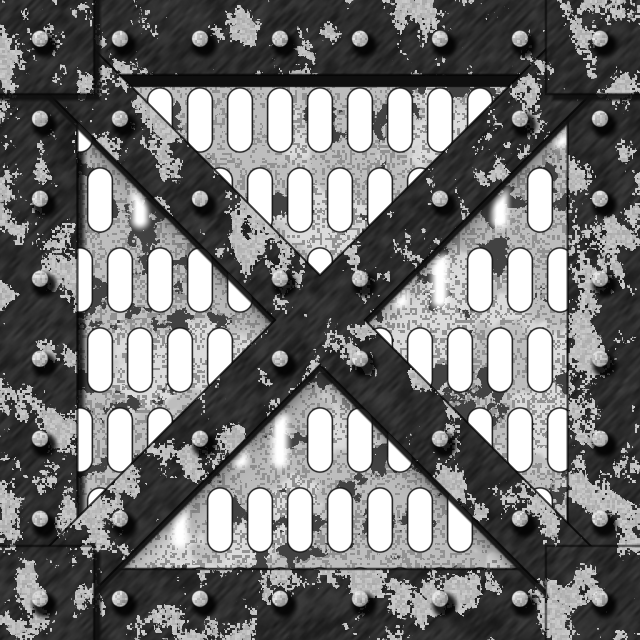
Reproduce this texture procedurally as a WebGL 1 fragment shader.

```glsl
precision highp float;
// Worn black steel: a riveted frame and crossed beams over a slotted light sheet.
// Layers are stacked from back to front with distance functions; chipped paint
// comes from thresholded fractal noise, biased by a few broad soft spots.
uniform vec2 u_resolution;

#define BEAM_HALF 0.0700
#define PLATE_SIZE 0.1470
#define OPEN_MIN vec2(0.121, 0.111)
#define OPEN_MAX vec2(0.887, 0.883)
#define SLOT_RADIUS 0.0182
#define SLOT_HALF 0.0490
#define RIVET_RADIUS 0.0125
#define WEAR_LEVEL 0.590
#define GRAIN_CELLS 256.0
#define SHADOW_WIDTH 0.0110

float hash(vec2 p) {
  vec3 q = fract(vec3(p.xyx) * 0.1031);
  q += dot(q, q.yzx + 33.33);
  return fract((q.x + q.y) * q.z);
}

float noise(vec2 p) {
  vec2 i = floor(p), f = fract(p);
  f = f * f * (3.0 - 2.0 * f);
  return mix(mix(hash(i), hash(i + vec2(1, 0)), f.x),
             mix(hash(i + vec2(0, 1)), hash(i + vec2(1, 1)), f.x), f.y);
}

float fbm(vec2 p) {
  float sum = 0.0, amp = 0.5;
  for (int i = 0; i < 5; i++) {
    sum += amp * noise(p);
    p = mat2(0.8, 0.6, -0.6, 0.8) * p * 2.03 + 7.3;
    amp *= 0.58;
  }
  return sum / 1.11;
}

float cover(float d) {
  float w = 0.9 / u_resolution.y;
  return 1.0 - smoothstep(-w, w, d);
}

float spot(vec2 p, float x, float y, float r) {
  vec2 d = (p - vec2(x, y)) / r;
  return exp(-dot(d, d));
}

// Broad areas where paint is more, or less, worn away
float wearBias(vec2 p) {
  float more = spot(p, 0.05, 0.93, 0.10) + spot(p, 0.05, 0.37, 0.13)
             + spot(p, 0.38, 0.65, 0.09) + spot(p, 0.64, 0.38, 0.13)
             + spot(p, 0.31, 0.36, 0.10) + spot(p, 0.93, 0.61, 0.13)
             + spot(p, 0.62, 0.10, 0.10);
  float less = spot(p, 0.50, 0.51, 0.07) + spot(p, 0.25, 0.07, 0.14)
             + spot(p, 0.72, 0.73, 0.12) + spot(p, 0.25, 0.97, 0.10);
  return 0.075 * more - 0.09 * less;
}

float paintedSteel(vec2 p, float grain) {
  vec2 s = vec2(p.x + 0.35 * p.y, p.y - 0.35 * p.x);
  float chips = fbm(s * vec2(25.0, 17.0) + 3.0) + wearBias(p) + 0.13 * (grain - 0.5);
  float worn = smoothstep(-0.012, 0.012, chips - WEAR_LEVEL);
  float brush = noise(vec2(p.x - p.y, (p.x + p.y) * 0.25) * 150.0);
  float dark = 0.10 + 0.10 * brush + 0.10 * (fbm(p * 32.0) - 0.3);
  return mix(dark, 0.66 + 0.14 * grain, worn);
}

float sheetMetal(vec2 p, float grain) {
  float n = fbm(p * 22.0 + 40.0);
  float g = mix(0.74, 0.86, smoothstep(0.50, 0.62, fbm(p * 9.0 + 11.0)));
  g = mix(g, 0.57, step(0.62, grain + 0.9 * (n - 0.5)));
  return mix(g, 0.26, smoothstep(0.64, 0.66, n + 0.05 * grain));
}

void main() {
  vec2 p = gl_FragCoord.xy / u_resolution;
  vec2 q = p - 0.5;
  float grain = hash(floor(p * GRAIN_CELLS));
  float fall = q.x + q.y, rise = q.x - q.y;
  float beam = min(abs(fall), abs(rise)) - BEAM_HALF;

  // Sheet with shade beside the frame and below the beams
  float g = sheetMetal(p, grain);
  float below = min(abs(-fall - BEAM_HALF), abs(rise - BEAM_HALF));
  g *= 1.0 - 0.65 * exp(-below * 55.0);
  g *= mix(0.2, 1.0, smoothstep(0.004, 0.018, p.x - OPEN_MIN.x));

  // Staggered slots; those beside the shaded beam edges are blurred
  float row = floor(p.y * 8.0), shift = 0.5 * mod(row, 2.0);
  vec2 c = vec2((floor(p.x * 16.0 - shift + 0.5) + shift) / 16.0, (row + 0.5) / 8.0);
  vec2 e = abs(p - c), k = c - 0.5;
  float slot = length(vec2(e.x, max(e.y - SLOT_HALF + SLOT_RADIUS, 0.0))) - SLOT_RADIUS;
  float kr = k.x - k.y, kf = -k.x - k.y;
  bool blurred = (kr > 0.02 && kr < 0.14) || (kf > 0.02 && kf < 0.045)
    || distance(c, vec2(0.219, 0.688)) < 0.01 || distance(c, vec2(0.406, 0.438)) < 0.01;
  if (blurred) {
    float hole = 1.0 - smoothstep(-0.015, 0.003, slot);
    g = mix(g, 1.0, hole * smoothstep(0.004, 0.032, beam));
  } else {
    g = mix(g, 0.08, cover(slot - 0.0022));
    g = mix(g, 1.0, cover(slot));
  }

  // Frame with its dark inner lip
  float steel = paintedSteel(p, grain);
  vec2 edge = max(OPEN_MIN - p, p - OPEN_MAX);
  float opening = max(edge.x, edge.y);
  g = mix(g, 0.06, cover(abs(p.y - OPEN_MAX.y + 0.009) - 0.010) * step(edge.x, 0.0));
  g = mix(g, steel, cover(-opening));
  g *= 1.0 - 0.7 * cover(abs(opening) - 0.0018);

  // Crossed beams with shadow on their lower edges
  float lip = min(abs(-fall - BEAM_HALF - 0.5 * SHADOW_WIDTH),
                  abs(rise - BEAM_HALF - 0.5 * SHADOW_WIDTH)) - 0.5 * SHADOW_WIDTH;
  g = mix(g, 0.07, (1.0 - smoothstep(-0.003, 0.003, lip)) * 0.92);
  g = mix(g, steel, cover(beam));
  g *= 1.0 - 0.75 * cover(abs(beam) - 0.0022);

  // Corner plates
  vec2 m = min(p, 1.0 - p);
  vec2 sp = p + vec2(-0.010, 0.010);
  vec2 sm = min(sp, 1.0 - sp);
  float plate = max(m.x, m.y) - PLATE_SIZE;
  float plateShade = max(sm.x, sm.y) - PLATE_SIZE;
  g = mix(g, 0.06, 0.9 * (1.0 - smoothstep(-0.004, 0.004, plateShade)));
  g = mix(g, steel, cover(plate));
  g *= 1.0 - 0.55 * cover(abs(plate) - 0.0018);

  // Rivets around the border and along both diagonals
  vec2 cell = floor(p * 8.0), r = p - (cell + 0.5) / 8.0;
  vec2 ring = min(cell, 7.0 - cell);
  if (min(ring.x, ring.y) < 0.5 || abs(ring.x - ring.y) < 0.5) {
    float shade = length(r - vec2(0.007, -0.008));
    g *= 1.0 - 0.85 * (1.0 - smoothstep(0.012, 0.025, shade));
    float dome = 0.72 + 0.22 * (grain - 0.5) + 9.0 * (r.y - r.x);
    g = mix(g, clamp(dome, 0.3, 0.9), cover(length(r - vec2(0.0, 0.002)) - RIVET_RADIUS));
  }

  gl_FragColor = vec4(vec3(clamp(g, 0.0, 1.0)), 1.0);
}
```
